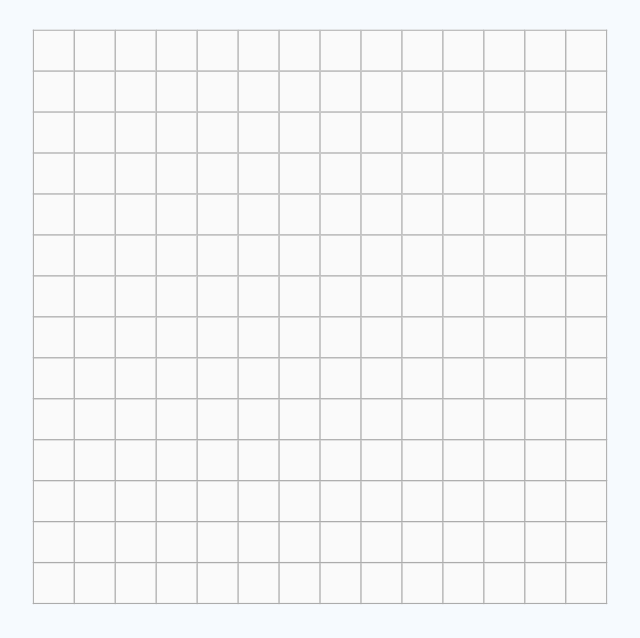
Write a Shadertoy shader that draws this pattern.

```glsl
const float CELLS = 14.0;                      // repeats across and down
const float CELL_SIZE = 0.0642;                // in canvas heights
const float LINE_WIDTH = 0.0020;
const vec2 GRID_CENTER = vec2(0.0, 0.0034);    // offset from canvas centre
const vec3 MARGIN_COLOR = vec3(0.965, 0.98, 0.998);
const vec3 PAPER_COLOR = vec3(0.98);
const vec3 LINE_COLOR = vec3(0.675);

// Antialiased fill for a signed distance, negative inside
float coverage(float dist, float pixel) {
    return clamp(0.5 - dist / pixel, 0.0, 1.0);
}

// Signed distance to a centred square
float squareDistance(vec2 p, float halfSize) {
    vec2 d = abs(p) - halfSize;
    return length(max(d, 0.0)) + min(max(d.x, d.y), 0.0);
}

// Distance to the closest ruled line, on either axis
float ruleDistance(vec2 p) {
    vec2 cell = p / CELL_SIZE + 0.5 * CELLS;
    vec2 nearest = clamp(floor(cell + 0.5), 0.0, CELLS);
    vec2 d = abs(cell - nearest) * CELL_SIZE;
    return min(d.x, d.y);
}

void mainImage(out vec4 fragColor, in vec2 fragCoord) {
    float pixel = 1.0 / iResolution.y;
    vec2 p = (fragCoord - 0.5 * iResolution.xy) * pixel - GRID_CENTER;
    float halfLine = 0.5 * LINE_WIDTH;

    // Sheet reaches the outer edge of the border lines
    float sheet = coverage(squareDistance(p, 0.5 * CELLS * CELL_SIZE) - halfLine, pixel);
    float rule = coverage(ruleDistance(p) - halfLine, pixel);

    vec3 color = mix(PAPER_COLOR, LINE_COLOR, rule);
    fragColor = vec4(mix(MARGIN_COLOR, color, sheet), 1.0);
}
```
